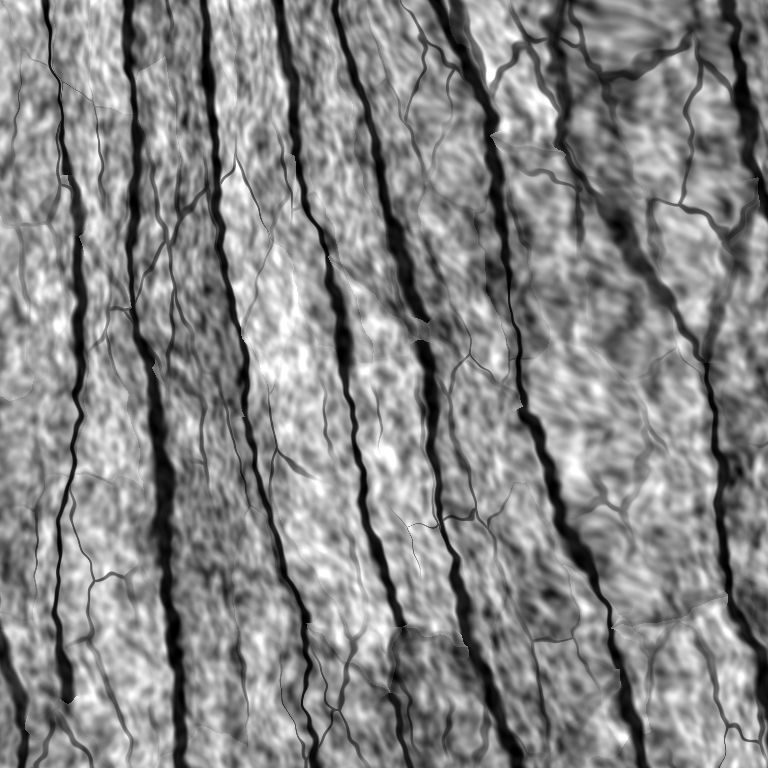
Reproduce this texture procedurally as a Shadertoy shader.

```glsl
const vec2 PLATE_CELLS = vec2(7.2, 1.6);
const vec2 FLAKE_CELLS = vec2(15.0, 5.5);
const float CRACK_WIDTH = 0.0085;
const float FLAKE_WIDTH = 0.0035;
const float BASE_TONE = 0.63;
const float CRACK_TONE = 0.04;
const float PLATE_CONTRAST = 0.26;
const float GRAIN_CONTRAST = 0.25;
const float FIBRE_CONTRAST = 0.23;
const float LEAN_LEFT = 0.06;
const float LEAN_RIGHT = 0.27;

vec2 hash2(vec2 cell) {
    uvec2 k = uvec2(ivec2(cell) + 4096);
    uint h = k.x * 1597334677u ^ k.y * 3812015801u;
    h = (h ^ (h >> 15)) * 2246822519u;
    h = (h ^ (h >> 13)) * 3266489917u;
    h ^= h >> 16;
    return vec2(h & 65535u, h >> 16) / 65535.0;
}

// Signed gradient noise, roughly -1 to 1
float corner(vec2 cell, vec2 offset) {
    float a = 6.28319 * hash2(cell).x;
    return dot(vec2(cos(a), sin(a)), offset);
}

float noise(vec2 p) {
    vec2 i = floor(p), f = p - i;
    vec2 u = f * f * f * (f * (f * 6.0 - 15.0) + 10.0);
    vec2 e = vec2(1.0, 0.0);
    float low = mix(corner(i, f), corner(i + e.xy, f - e.xy), u.x);
    float high = mix(corner(i + e.yx, f - e.yx), corner(i + e.xx, f - e.xx), u.x);
    return 1.7 * mix(low, high, u.y);
}

// Stretched Voronoi: x = distance to border, y = border steepness, z = cell value
vec3 plates(vec2 p, vec2 cells, float seed) {
    vec2 q = p * cells + seed;
    vec2 base = floor(q), nearest = vec2(0.0), home = base;
    float best = 1e3;
    for (int y = -1; y <= 1; y++)
    for (int x = -1; x <= 1; x++) {
        vec2 cell = base + vec2(x, y);
        vec2 r = cell + 0.1 + 0.8 * hash2(cell) - q;
        if (dot(r, r) < best) {
            best = dot(r, r);
            nearest = r;
            home = cell;
        }
    }
    float border = 1e3, steep = 1.0;
    for (int y = -2; y <= 2; y++)
    for (int x = -2; x <= 2; x++) {
        vec2 cell = home + vec2(x, y);
        if (x == 0 && y == 0) continue;
        vec2 r = cell + 0.1 + 0.8 * hash2(cell) - q;
        vec2 n = normalize(r - nearest);
        float d = dot(0.5 * (r + nearest), n) / length(n * cells);
        if (d < border) {
            border = d;
            steep = abs(n.x);
        }
    }
    return vec3(border, steep, hash2(home + 57.0).x);
}

float crackMask(float d, float width) {
    return 1.0 - smoothstep(0.45 * width, 1.5 * width, d);
}

void mainImage(out vec4 fragColor, in vec2 fragCoord) {
    vec2 p = fragCoord / iResolution.xy;

    // Coordinates that follow the leaning, wavering trunk
    float lean = mix(LEAN_LEFT, LEAN_RIGHT, smoothstep(0.0, 0.55, p.x));
    lean -= 0.12 * smoothstep(0.65, 1.0, p.x);
    vec2 trunk = vec2(p.x + lean * p.y, p.y);
    trunk.x += 0.016 * noise(p * vec2(5.0, 4.0)) + 0.007 * noise(p * 17.0 + 9.0);
    vec2 rough = trunk + 0.0045 * vec2(noise(p * 42.0), 2.0 * noise(p * 38.0 + 31.0));

    // Plates and smaller flakes
    vec3 plate = plates(rough, PLATE_CELLS, 3.0);
    vec3 flake = plates(rough, FLAKE_CELLS, 41.0);
    float tone = BASE_TONE + PLATE_CONTRAST * (plate.z - 0.55);
    tone += 0.14 * (flake.z - 0.5) + 0.10 * noise(trunk * vec2(9.0, 4.0) + 5.0);

    // Fibres, strongest to the right
    float fibre = 0.6 * noise(trunk * vec2(34.0, 6.0)) + 0.55 * noise(trunk * vec2(72.0, 12.0) + 13.0);
    tone += FIBRE_CONTRAST * mix(0.45, 1.25, p.x) * fibre;

    // Crumbly grain and curled scales
    mat2 turn = mat2(0.86, 0.5, -0.5, 0.86);
    vec2 g = trunk * vec2(1.0, 0.75);
    float grain = 0.5 * noise(turn * g * 24.0) + 0.85 * noise(g * 50.0 + 7.0);
    grain += 0.65 * noise(turn * g * 88.0 + 19.0);
    float curl = 0.32 - abs(noise(turn * p * 30.0 + 77.0));
    tone += GRAIN_CONTRAST * (grain + mix(0.6, 0.2, p.x) * curl);

    // Shaded furrows with dark, uneven cracks
    float swell = clamp(0.85 + 0.9 * noise(p * vec2(7.0, 5.0) + 23.0), 0.2, 1.6);
    float strength = mix(0.25, 1.0, smoothstep(0.3, 0.85, plate.y));
    float crack = strength * crackMask(plate.x, CRACK_WIDTH * swell);
    float thinCrack = crackMask(flake.x, FLAKE_WIDTH * swell) * smoothstep(-0.2, 0.5, noise(p * 6.0 + 61.0));
    tone -= 0.2 * strength * exp(-plate.x / 0.014);
    tone = mix(tone, CRACK_TONE + 0.06 * grain, max(0.95 * crack, 0.6 * thinCrack));

    fragColor = vec4(vec3(clamp(tone, 0.0, 1.0)), 1.0);
}
```
